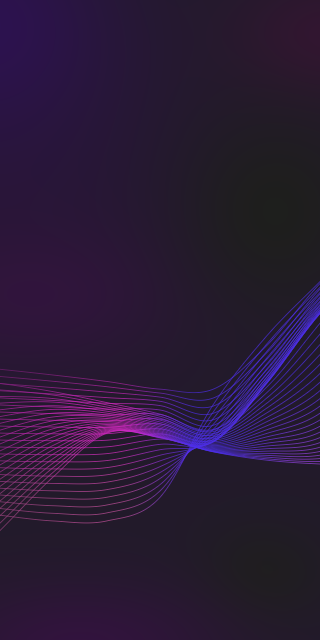
Reproduce this background procedurally as a WebGL 2 fragment shader.

```glsl
#version 300 es
precision highp float;
// Two woven ribbons of thin neon lines over a dark background with soft violet glows.

#define LINE_COUNT 22
#define LINE_HALF_WIDTH 0.0013
#define LINE_OPACITY 0.72
#define BASE vec3(0.132, 0.103, 0.163)
#define PINK vec3(0.78, 0.32, 0.62)
#define MAGENTA vec3(0.88, 0.16, 0.80)
#define BLUE vec3(0.30, 0.18, 0.92)
#define VIOLET vec3(0.62, 0.27, 0.90)

uniform vec2 u_resolution;
out vec4 fragColor;

// Depth below the top edge of the first, middle and last strand,
// at evenly spaced stations from just left to just right of the canvas.
const vec3 TWIST[9] = vec3[9](
    vec3(.569, .690, .794), vec3(.577, .693, .805), vec3(.586, .694, .814),
    vec3(.596, .693, .814), vec3(.608, .682, .777), vec3(.608, .690, .632),
    vec3(.540, .599, .525), vec3(.443, .490, .440), vec3(.365, .410, .358));
const vec3 FAN[9] = vec3[9](
    vec3(.589, .755, .911), vec3(.599, .710, .829), vec3(.612, .673, .745),
    vec3(.629, .660, .677), vec3(.647, .674, .684), vec3(.671, .697, .706),
    vec3(.605, .680, .719), vec3(.505, .651, .725), vec3(.404, .573, .727));

// Catmull-Rom curve through the stations, with its slope along x
void spline(vec3 k[9], float x, out vec3 depth, out vec3 slope) {
    float s = clamp(x, 0.0, 0.9999) * 6.0;
    int i = int(s);
    float f = fract(s);
    vec3 a = k[i], b = k[i + 1], c = k[i + 2], d = k[i + 3];
    vec3 c1 = 0.5 * (c - a);
    vec3 c2 = a - 2.5 * b + 2.0 * c - 0.5 * d;
    vec3 c3 = 0.5 * (d - a) + 1.5 * (b - c);
    depth = b + f * (c1 + f * (c2 + f * c3));
    slope = 6.0 * (c1 + f * (2.0 * c2 + 3.0 * f * c3));
}

// Quadratic weights that pass through the three guide strands
vec3 strandWeights(float t) {
    return vec3((1.0 - t) * (1.0 - 2.0 * t), 4.0 * t * (1.0 - t), t * (2.0 * t - 1.0));
}

vec3 glow(vec3 col, vec2 p, vec2 center, vec2 radius, vec3 tint) {
    vec2 q = (p - center) / radius;
    return mix(col, tint, exp(-dot(q, q)));
}

vec3 background(vec2 p) {
    vec3 col = BASE;
    col = glow(col, p, vec2(0.00, 0.25), vec2(0.60, 0.32), vec3(0.155, 0.085, 0.215));
    col = glow(col, p, vec2(-0.05, 0.04), vec2(0.38, 0.17), vec3(0.175, 0.070, 0.310));
    col = glow(col, p, vec2(0.10, 0.46), vec2(0.42, 0.11), vec3(0.190, 0.080, 0.235));
    col = glow(col, p, vec2(1.02, 0.06), vec2(0.28, 0.10), vec3(0.195, 0.085, 0.190));
    col = glow(col, p, vec2(0.86, 0.33), vec2(0.28, 0.15), vec3(0.118, 0.120, 0.112));
    col = glow(col, p, vec2(0.82, 0.90), vec2(0.20, 0.08), vec3(0.120, 0.118, 0.120));
    return glow(col, p, vec2(0.25, 1.01), vec2(0.45, 0.10), vec3(0.195, 0.075, 0.240));
}

// Pink at the left, magenta in the weave, blue at the knot, violet at lower right
vec3 lineColor(vec2 p) {
    vec3 warm = mix(MAGENTA, PINK, smoothstep(0.68, 0.79, p.y));
    vec3 cool = mix(BLUE, VIOLET, smoothstep(0.58, 0.73, p.y) * smoothstep(0.68, 0.98, p.x));
    return mix(warm, cool, smoothstep(0.36, 0.62, p.x));
}

// Coverage of all strands of one ribbon
float ribbon(vec3 stations[9], vec2 p, float aspect) {
    vec3 depth, slope;
    spline(stations, p.x, depth, slope);
    float pixel = 1.0 / u_resolution.x;
    float gap = 1.0;
    for (int i = 0; i < LINE_COUNT; i++) {
        vec3 w = strandWeights(float(i) / float(LINE_COUNT - 1));
        float rise = dot(slope, w) * aspect;
        float dist = abs(p.y - dot(depth, w)) * aspect / sqrt(1.0 + rise * rise);
        float cover = clamp(0.5 + (LINE_HALF_WIDTH - dist) / pixel, 0.0, 1.0);
        gap *= 1.0 - LINE_OPACITY * cover;
    }
    return 1.0 - gap;
}

void main() {
    vec2 p = gl_FragCoord.xy / u_resolution;
    p.y = 1.0 - p.y;
    float aspect = u_resolution.y / u_resolution.x;
    float twist = ribbon(TWIST, p, aspect);
    float fan = ribbon(FAN, p, aspect);

    // Outer strands fade at the upper left and toward the left edge
    float fade = mix(0.55, 1.0, smoothstep(0.57, 0.64, p.y + 0.25 * smoothstep(0.6, 0.75, p.x)));
    fade *= mix(0.75, 1.0, smoothstep(0.0, 0.3, p.x));
    float lines = (1.0 - (1.0 - twist) * (1.0 - fan)) * fade;
    fragColor = vec4(mix(background(p), lineColor(p), lines), 1.0);
}
```
